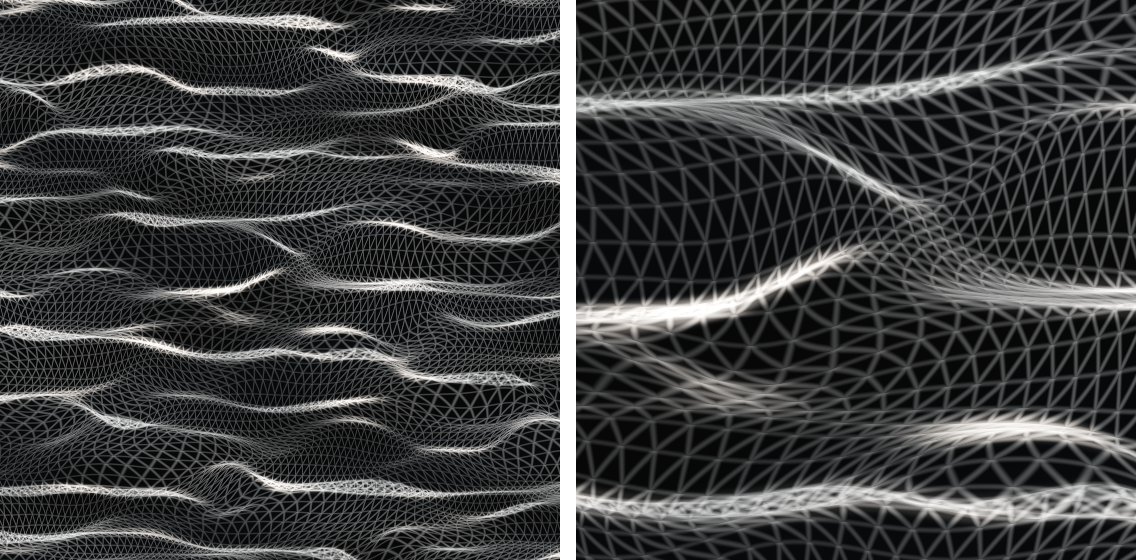
Left: the whole. Right: its middle third, enlarged.
A Shadertoy shader for this background:

```glsl
#define ROWS 116.0
#define COLUMNS 58.0
#define REACH 6
#define SWELL 0.080
#define LINE_WIDTH 0.0025
#define LINE_LIGHT 0.36
#define RIDGE_LIGHT 0.20
#define SPARK_LIGHT 0.95
#define HAZE_LIGHT 0.10
#define GLOW_RADIUS 0.009
#define SPARK_GRID vec2(5.0, 14.0)

const float TAU = 6.2831853;

vec2 hash2(vec2 p) {
    vec3 q = fract(p.xyx * vec3(0.1031, 0.1030, 0.0973));
    q += dot(q, q.yzx + 33.33);
    return fract((q.xx + q.yz) * q.zy);
}

// Vertical displacement: layered sines that stretch and fold the sheet
float swell(vec2 p) {
    float warp = 1.4 * sin(TAU * (1.3 * p.x + 2.3 * p.y) + 0.7)
               + 1.0 * sin(TAU * (2.6 * p.x - 3.1 * p.y) + 2.1);
    float sum = 0.0;
    for (int i = 0; i < 6; i++) {
        float n = float(i);
        float freq = 5.3 + 3.07 * n;
        float drift = 1.9 * sin(n * 2.4 + 0.6);
        sum += sin(TAU * (freq * p.y + drift * p.x) + warp * cos(n * 1.9) + n * n * 1.7) / freq;
    }
    return SWELL * sum;
}

// Sideways slip of each row, in columns
float slip(vec2 p) {
    return 2.6 * sin(TAU * (3.2 * p.y + 1.1 * p.x) + 1.0)
         + 1.5 * sin(TAU * (8.3 * p.y - 1.7 * p.x) + 3.0);
}

// Cellular field of long, soft highlights
float sparks(vec2 p) {
    vec2 q = p * SPARK_GRID;
    vec2 cell = floor(q);
    float light = 0.0;
    for (int y = -1; y <= 1; y++)
    for (int x = -1; x <= 1; x++) {
        vec2 id = cell + vec2(x, y);
        vec2 offset = q - id - hash2(id);
        float strength = smoothstep(0.25, 1.0, hash2(id + 71.0).x);
        light = max(light, strength * exp(-7.0 * dot(offset, offset)));
    }
    return light;
}

// Soft thread, never thinner than a pixel
float stroke(float dist, float pixel) {
    float width = max(LINE_WIDTH, pixel);
    return 1.0 - smoothstep(0.0, width, dist);
}

// Distance from the nearest integer, scaled to canvas units
float lineDistance(float u, vec2 gradient) {
    return abs(fract(u + 0.5) - 0.5) / length(gradient);
}

void mainImage(out vec4 fragColor, in vec2 fragCoord) {
    vec2 p = fragCoord / iResolution.y;
    float pixel = 1.0 / iResolution.y;
    float firstRow = floor(p.y * ROWS) - float(REACH);

    vec2 site = vec2(p.x, firstRow / ROWS);
    float height = site.y + swell(site);
    float shift = slip(site);
    float mesh = 0.0;
    float density = 0.0;

    // Sum the overlapping strips of triangles between neighbouring rows
    for (int k = 0; k <= 2 * REACH; k++) {
        float row = firstRow + float(k);
        site.y = (row + 1.0) / ROWS;
        float nextHeight = site.y + swell(site);
        float nextShift = slip(site);

        float offset = p.y - height;
        float span = nextHeight - height;
        span = (span < 0.0 ? -1.0 : 1.0) * max(abs(span), 0.0002);
        float t = clamp(offset / span, 0.0, 1.0);
        float lean = nextShift - shift;
        float u = p.x * COLUMNS - 0.5 * row - shift - lean * t;

        float low = min(height, nextHeight);
        float high = max(height, nextHeight);
        float inside = clamp(min(p.y - low, high - p.y) / pixel + 0.5, 0.0, 1.0);
        float rising = lineDistance(u - 0.5 * t, vec2(COLUMNS, (lean + 0.5) / span));
        float falling = lineDistance(u + 0.5 * t, vec2(COLUMNS, (lean - 0.5) / span));
        float diagonals = max(stroke(rising, pixel), stroke(falling, pixel));

        mesh += max(diagonals * inside, 0.7 * stroke(abs(offset), pixel));
        density += exp(-offset * offset / (GLOW_RADIUS * GLOW_RADIUS));
        height = nextHeight;
        shift = nextShift;
    }

    // Light gathers where rows crowd together
    float ridge = smoothstep(1.7, 4.6, density);
    float spark = sparks(p) * smoothstep(1.5, 3.8, density);
    float patches = 0.85 + 0.25 * sin(TAU * (1.4 * p.x + 2.7 * p.y) + 2.0 * sin(TAU * 1.1 * p.y));
    float light = mesh * (LINE_LIGHT * patches + RIDGE_LIGHT * ridge + SPARK_LIGHT * spark);
    light += HAZE_LIGHT * ridge + 0.9 * spark * spark;

    // Cool hollows, warm highlights
    float cool = (1.0 - ridge) * (0.5 + 0.5 * sin(TAU * (1.2 * p.x - 4.0 * p.y)));
    vec3 color = vec3(0.026) + cool * vec3(0.0, 0.008, 0.013);
    vec3 tint = mix(vec3(0.99, 1.0, 1.0), vec3(1.06, 1.0, 0.94), clamp(2.0 * spark, 0.0, 1.0));
    color += 1.0 - exp(-light * tint);
    fragColor = vec4(min(color, 1.0), 1.0);
}
```
